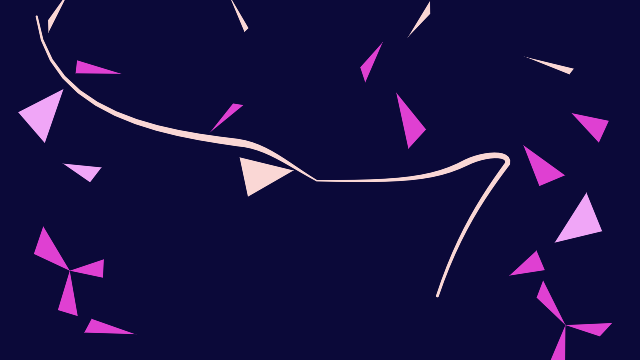
A WebGL 2 fragment shader for this background:

```glsl
#version 300 es
precision highp float;

uniform vec2 u_resolution;
out vec4 outColor;

const vec3 NIGHT = vec3(0.045, 0.035, 0.225);
const vec3 MAGENTA = vec3(0.875, 0.25, 0.825);
const vec3 LILAC = vec3(0.94, 0.65, 0.97);
const vec3 CREAM = vec3(0.98, 0.845, 0.835);

// Spine of the ribbon: five joined cubic curves and the half width at each joint
const vec2 SPINE[16] = vec2[16](
    vec2(0.102, 0.954), vec2(0.139, 0.676), vec2(0.463, 0.63), vec2(0.66, 0.604),
    vec2(0.741, 0.595), vec2(0.799, 0.544), vec2(0.88, 0.498), vec2(1.111, 0.495),
    vec2(1.204, 0.502), vec2(1.296, 0.549), vec2(1.343, 0.572), vec2(1.417, 0.579),
    vec2(1.41, 0.546), vec2(1.343, 0.456), vec2(1.273, 0.352), vec2(1.215, 0.178));
const float HALF_WIDTH[6] = float[6](0.003, 0.0105, 0.002, 0.009, 0.007, 0.004);

float hash(float n) {
    n = fract(n * 0.1031);
    n *= n + 33.33;
    return fract(n * (n + n));
}

vec2 cubic(vec2 a, vec2 b, vec2 c, vec2 d, float t) {
    float s = 1.0 - t;
    return s * s * s * a + 3.0 * s * t * (s * b + t * c) + t * t * t * d;
}

float ribbonDistance(vec2 p) {
    const int STEPS = 12;
    float nearest = 1e3;
    for (int k = 0; k < 5; k++) {
        vec2 a = SPINE[3 * k];
        for (int j = 1; j <= STEPS; j++) {
            float t = float(j) / float(STEPS);
            vec2 b = cubic(SPINE[3 * k], SPINE[3 * k + 1], SPINE[3 * k + 2], SPINE[3 * k + 3], t);
            vec2 ab = b - a;
            float h = clamp(dot(p - a, ab) / dot(ab, ab), 0.0, 1.0);
            float along = t - (1.0 - h) / float(STEPS);
            float width = mix(HALF_WIDTH[k], HALF_WIDTH[k + 1], along);
            nearest = min(nearest, length(p - a - ab * h) - width);
            a = b;
        }
    }
    return nearest;
}

// Signed distance to the line a-b, positive on its right side
float edge(vec2 p, vec2 a, vec2 b) {
    vec2 q = p - a, e = normalize(b - a);
    return q.x * e.y - q.y * e.x;
}

float shardDistance(vec2 p, float size, float spread, float lean) {
    vec2 tip = vec2(size, 0.0);
    vec2 left = size * vec2(-0.7 + lean, spread);
    vec2 right = size * vec2(-0.7 - lean, -spread);
    return max(edge(p, tip, left), max(edge(p, left, right), edge(p, right, tip)));
}

void main() {
    vec2 p = gl_FragCoord.xy / u_resolution.y;
    float aspect = u_resolution.x / u_resolution.y;
    float pixel = 1.0 / u_resolution.y;
    vec3 color = NIGHT;

    // Ribbon
    color = mix(color, CREAM, smoothstep(0.5, -0.5, ribbonDistance(p) / pixel));

    // Shards, spread evenly by a low-discrepancy sequence
    for (int i = 2; i < 24; i++) {
        float n = float(i);
        vec2 spot = fract(vec2(0.56, 0.55) + n * vec2(0.7549, 0.5698));
        bool quietZone = abs(spot.x - 0.44) < 0.2 && spot.y < 0.45;
        if (quietZone) continue;

        bool isCream = i % 10 == 1 || i % 7 == 6;
        bool isLilac = i % 17 == 2 || i % 14 == 0;
        bool isBold = i % 17 == 2 || i == 21;
        bool isCluster = i % 5 == 0 && !isCream;
        vec3 shade = isCream ? CREAM : isLilac ? LILAC : MAGENTA;

        // Clustered shards meet at their tips
        int count = isCluster ? 3 : 1;
        for (int k = 0; k < count; k++) {
            float seed = n * 7.3 + float(k) * 3.1;
            float size = isBold ? 0.082 : mix(0.055, 0.085, hash(seed));
            float spread = isBold ? 0.68 : mix(0.18, 0.55, hash(seed + 41.0));
            if (isCream && !isBold) spread *= 0.4;
            float lean = 0.5 * (hash(seed + 83.0) - 0.5);
            float angle = 6.2832 * hash(n + 17.0) + 2.3 * float(k);
            vec2 dir = vec2(cos(angle), sin(angle));
            vec2 q = p - spot * vec2(aspect, 1.0);
            if (isCluster) q += dir * size;
            q = vec2(dot(q, dir), dir.x * q.y - dir.y * q.x);
            float d = shardDistance(q, size, spread, lean);
            color = mix(color, shade, smoothstep(0.5, -0.5, d / pixel));
        }
    }

    outColor = vec4(color, 1.0);
}
```
